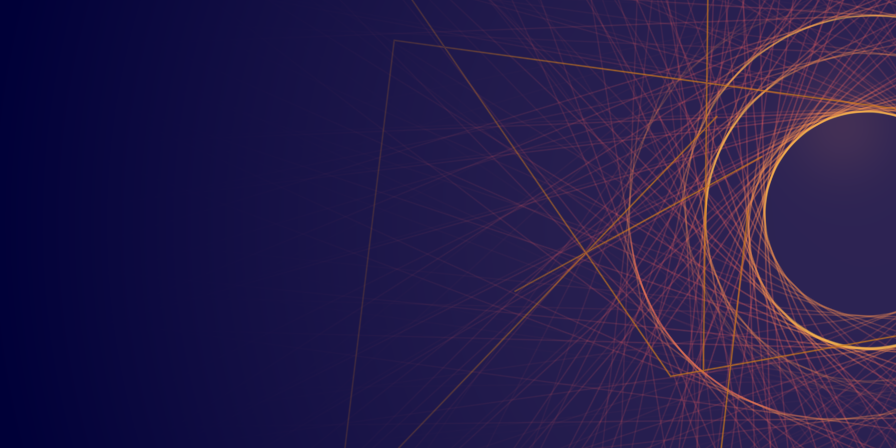
Reproduce this background procedurally as a WebGL 2 fragment shader.

```glsl
#version 300 es
precision highp float;
uniform vec2 u_resolution;
out vec4 outColor;

const float TAU = 6.28318;

// Soft coverage of a thin stroke at distance d
float stroke(float d, float halfWidth) {
  float px = 1.0 / u_resolution.y;
  return 1.0 - smoothstep(halfWidth - px, halfWidth + px, abs(d));
}

float segmentDistance(vec2 p, vec2 a, vec2 b) {
  vec2 ab = b - a;
  return length(p - a - ab * clamp(dot(p - a, ab) / dot(ab, ab), 0.0, 1.0));
}

// Straight lines tangent to a circle; x is thread ink, y is ink near the envelope
vec2 tangentFan(vec2 p, vec2 center, float radius, float count, float brightAngle, float base) {
  vec2 ink = vec2(0.0);
  vec2 q = p - center;
  for (float i = 0.0; i < count; i++) {
    float angle = (i + 0.3 * sin(i * 2.4)) / count * TAU;
    vec2 normal = vec2(cos(angle), sin(angle));
    float along = dot(q, vec2(-normal.y, normal.x));
    float facing = 0.5 + 0.5 * cos(angle - brightAngle);
    float weight = base + (1.0 - base) * facing * facing;
    float line = weight * stroke(dot(q, normal) - radius, 0.0014);
    float heat = exp(-along * along / 0.012);
    ink += line * vec2(0.55, 0.6 * heat);
  }
  return ink;
}

void main() {
  vec2 p = gl_FragCoord.xy / u_resolution.y;
  vec2 hub = vec2(1.94, 0.5);
  float reach = length(p - hub);

  // Navy to dusky violet backdrop, with a warm haze inside the opening
  float light = sin(clamp(1.0 - reach / 1.97, 0.0, 1.0) * TAU / 4.0);
  vec3 color = mix(vec3(0.0, 0.0, 0.22), vec3(0.175, 0.138, 0.325), light);
  color += vec3(0.09, 0.05, 0.01) * exp(-dot(p - vec2(1.88, 0.72), p - vec2(1.88, 0.72)) / 0.014);

  // Overlapping fans wrap the opening
  vec2 ink = tangentFan(p, vec2(1.935, 0.523), 0.228, 44.0, 2.4, 0.4);
  ink += tangentFan(p, vec2(1.94, 0.49), 0.268, 44.0, 3.9, 0.35);
  ink += tangentFan(p, vec2(1.94, 0.515), 0.365, 40.0, 2.8, 0.12);
  ink += tangentFan(p, vec2(1.95, 0.545), 0.42, 38.0, 2.1, 0.1);
  ink += tangentFan(p, vec2(1.86, 0.52), 0.455, 40.0, 3.9, 0.08);
  float fade = exp(-reach * reach / 0.46) + 0.05 * smoothstep(1.5, 0.7, reach);
  color = mix(color, vec3(0.88, 0.33, 0.36), 1.0 - exp(-ink.x * fade));
  color = mix(color, vec3(1.0, 0.68, 0.27), 1.0 - exp(-ink.y * fade));

  // Glowing envelope arcs
  float arcs = stroke(length(p - vec2(1.935, 0.523)) - 0.228, 0.002)
    * smoothstep(0.4, 0.6, p.y);
  arcs += stroke(length(p - vec2(1.94, 0.49)) - 0.268, 0.003)
    * smoothstep(0.35, 0.24, p.y);
  arcs += stroke(length(p - vec2(1.94, 0.515)) - 0.365, 0.002)
    * smoothstep(0.42, 0.55, p.y) * smoothstep(1.8, 1.62, p.x);
  arcs += 0.7 * stroke(length(p - vec2(1.95, 0.545)) - 0.42, 0.0015)
    * smoothstep(0.65, 0.85, p.y);
  color = mix(color, vec3(1.0, 0.75, 0.3), min(arcs, 1.0) * 0.75);
  float lowerArc = stroke(length(p - vec2(1.86, 0.52)) - 0.455, 0.0015)
    * smoothstep(0.52, 0.4, p.y) * smoothstep(1.9, 1.6, p.x);
  color = mix(color, vec3(0.95, 0.42, 0.34), lowerArc * 0.7);

  // Long loose gold threads, endpoints as xy and zw
  vec4 threads[8] = vec4[8](
    vec4(0.88, 0.91, 2.0, 0.757), vec4(0.88, 0.91, 0.77, 0.0),
    vec4(0.92, 1.0, 1.497, 0.16), vec4(0.89, 0.0, 1.6, 0.74),
    vec4(1.15, 0.35, 1.7, 0.65), vec4(1.58, 1.0, 1.57, 0.17),
    vec4(1.67, 0.53, 1.61, 0.0), vec4(1.497, 0.16, 2.0, 0.25));
  float gold = 0.0;
  for (int i = 0; i < 8; i++) {
    gold = max(gold, stroke(segmentDistance(p, threads[i].xy, threads[i].zw), 0.0016));
  }
  color = mix(color, vec3(0.82, 0.48, 0.1), gold * mix(0.2, 0.75, smoothstep(0.8, 1.5, p.x)));

  outColor = vec4(color, 1.0);
}
```
